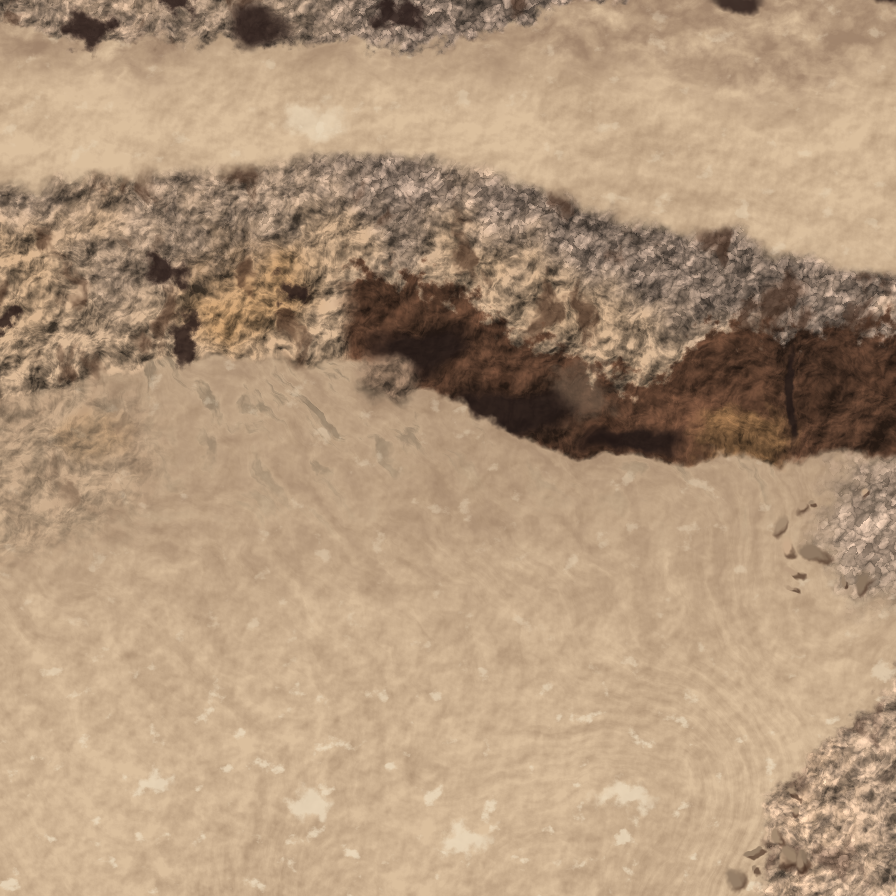
Give the GLSL for this texture, as a WebGL 1 fragment shader.

```glsl
precision highp float;
uniform vec2 u_resolution;

#define SAND vec3(0.71, 0.60, 0.485)
#define PALE_SAND vec3(0.84, 0.73, 0.60)
#define EARTH vec3(0.60, 0.49, 0.40)
#define ROCK vec3(0.64, 0.54, 0.44)
#define GRAVEL vec3(0.52, 0.45, 0.40)
#define OCHRE vec3(0.60, 0.45, 0.29)
#define SHADE vec3(0.28, 0.19, 0.14)
#define DEEP vec3(0.13, 0.09, 0.08)
#define CHALK vec3(0.93, 0.86, 0.75)
#define ROCK_SCALE 24.0
#define GRAVEL_SCALE 115.0
#define RAGGED 0.026

float hash(vec2 p) {
  vec3 q = fract(p.xyx * vec3(0.1031, 0.1030, 0.0973));
  q += dot(q, q.yzx + 33.33);
  return fract((q.x + q.y) * q.z);
}

float corner(vec2 cell, vec2 offset) {
  float a = 6.2832 * hash(cell);
  return dot(vec2(cos(a), sin(a)), offset);
}

float noise(vec2 p) {
  vec2 i = floor(p), f = fract(p), e = vec2(1, 0);
  vec2 s = f * f * (3.0 - 2.0 * f);
  float low = mix(corner(i, f), corner(i + e.xy, f - e.xy), s.x);
  float high = mix(corner(i + e.yx, f - e.yx), corner(i + e.xx, f - e.xx), s.x);
  return 1.5 * mix(low, high, s.y);
}

float fbm(vec2 p) {
  float sum = 0.0, amp = 0.5;
  for (int i = 0; i < 5; i++) {
    sum += amp * noise(p);
    p = mat2(1.6, 1.2, -1.2, 1.6) * p + 17.3;
    amp *= 0.52;
  }
  return sum;
}

// Distance to the nearest pebble centre, and its tone
vec2 pebbles(vec2 p) {
  vec2 best = vec2(9, 0);
  for (int k = 0; k < 9; k++) {
    vec2 c = floor(p) + vec2(mod(float(k), 3.0), floor(float(k) / 3.0)) - 1.0;
    float d = length(c + vec2(hash(c + 3.7), hash(c + 91.1)) - p);
    if (d < best.x) best = vec2(d, hash(c + 41.0));
  }
  return best;
}

float blob(vec2 p, float x, float y, float rx, float ry) {
  return 1.0 - smoothstep(0.5, 1.2, length((p - vec2(x, y)) / vec2(rx, ry)));
}

// Light gained by slopes that face the upper left
float relief(vec2 p) {
  return fbm(p) - fbm(p + vec2(-0.1, 0.15));
}

void main() {
  vec2 p = gl_FragCoord.xy / u_resolution;
  vec2 w = p + RAGGED * vec2(fbm(p * 17.0), fbm(p * 17.0 + 7.7));
  float broad = fbm(p * 5.0), fine = fbm(p * 60.0);
  vec2 torn = w + 0.022 * vec2(fine, fbm(p * 50.0 + 5.0));

  // Outlines of the cliff and its overhang
  float top = 0.795 + 0.03 * smoothstep(0.0, 0.4, w.x) - 0.25 * max(w.x - 0.46, 0.0);
  float foot = 0.55 + 0.05 * smoothstep(0.0, 0.2, w.x) - 0.11 * smoothstep(0.36, 0.68, w.x);
  float roof = 0.695 - 0.115 * smoothstep(0.42, 0.72, w.x) + 0.055 * smoothstep(0.73, 0.79, w.x);

  // Sandy ground: level streaks above, swirling tracks below
  float angle = -0.85 + 0.6 * noise(p * 4.0);
  vec2 along = vec2(cos(angle), sin(angle)), q = w - 0.5;
  float tracks = fbm(vec2(dot(q, along) * 16.0, dot(q, vec2(-along.y, along.x)) * 44.0));
  float upper = smoothstep(0.6, 0.75, p.y);
  float slope = smoothstep(0.2, 0.5, p.y) * (1.0 - upper);
  float streak = mix(tracks, fbm(w * vec2(13, 34)), upper);
  float light = 0.68 + 0.5 * broad + 0.5 * fine + 0.7 * streak - 0.25 * slope;
  light += 0.9 * relief(p * 40.0) + 0.2 * blob(p, 0.1, 0.86, 0.6, 0.06);
  vec3 col = mix(SAND, PALE_SAND, clamp(light, -0.4, 1.15));
  float worn = 0.35 * slope + 0.7 * smoothstep(0.88, 0.97, p.y + 0.08 * broad);
  col = mix(col, EARTH, clamp(worn * (0.7 - 1.2 * streak + fine), 0.0, 0.85));
  col *= 1.0 - 0.25 * slope * smoothstep(0.08, 0.4, tracks) * smoothstep(0.35, 0.58, p.y + 0.1 * broad);

  // Chalky flecks and larger pale patches
  float chalk = smoothstep(0.26, 0.5, fbm(p * vec2(32, 38) + 4.0));
  chalk *= 1.0 - 0.55 * smoothstep(0.16, 0.32, p.y);
  chalk += blob(torn, 0.34, 0.11, 0.02, 0.022) + blob(torn, 0.7, 0.107, 0.04, 0.015)
    + blob(torn, 0.52, 0.065, 0.028, 0.016) + blob(torn, 0.17, 0.125, 0.02, 0.015)
    + 0.7 * blob(torn, 0.355, 0.865, 0.035, 0.025);
  col = mix(col, CHALK, 0.75 * min(chalk, 1.0));

  // Broken rock and gravel
  float bump = relief(p * ROCK_SCALE) + 0.7 * relief(w * 55.0);
  vec2 pebble = pebbles(p * GRAVEL_SCALE + 1.5 * fine);
  vec3 gravel = GRAVEL * (0.72 + 0.6 * pebble.y) * (1.1 - 0.4 * smoothstep(0.25, 0.8, pebble.x));
  gravel *= 1.0 + 0.9 * bump + 0.5 * broad;
  float ochre = blob(w, 0.27, 0.68, 0.09, 0.07) + blob(w, 0.1, 0.515, 0.05, 0.03);
  vec3 rock = mix(ROCK, OCHRE, clamp(0.6 * ochre + 0.5 * broad, 0.0, 0.7));
  rock *= clamp(1.0 + 1.4 * bump + 0.4 * fine, 0.35, 1.35);
  float pit = smoothstep(0.14, 0.4, fbm(w * vec2(20, 13) + 30.0));
  float crest = 1.0 - smoothstep(0.03, 0.14, top - w.y + 0.2 * broad);
  rock = mix(rock, gravel, crest * mix(0.45, 0.85, smoothstep(0.3, 0.45, p.x)));
  rock = mix(rock, SHADE, 0.65 * pit);

  // Rock cover: cliff, left slope, upper outcrop, lower right heap
  float cliff = smoothstep(-0.008, 0.012, top - w.y) * smoothstep(-0.005, 0.005, w.y - foot);
  float ledge = 0.975 + 0.3 * max(w.x - 0.5, 0.0) - 0.03 * smoothstep(0.0, 0.08, w.x);
  float cover = max(cliff, smoothstep(0.0, 0.015, torn.y - ledge));
  col = mix(col, rock, max(cover, 0.5 * blob(w, 0.02, 0.49, 0.17, 0.12)));
  float heap = smoothstep(-0.006, 0.015, torn.x - 0.85 - 0.15 * smoothstep(0.08, 0.27, w.y));
  heap *= 1.0 - smoothstep(0.24, 0.28, w.y);
  col = mix(col, mix(rock, gravel, 0.4) * 1.15, heap);
  col = mix(col, gravel * 1.1, 0.7 * blob(torn, 0.995, 0.41, 0.085, 0.1));

  // Overhang shadow with faint rock faces inside
  float cave = cliff * smoothstep(-0.012, 0.012, roof + 0.05 * fine - w.y) * smoothstep(0.37, 0.4, w.x);
  vec3 inside = SHADE * clamp(1.1 + 1.2 * bump + 0.9 * broad, 0.5, 1.8);
  inside = mix(inside, EARTH * 0.75, 0.6 * blob(torn, 0.65, 0.56, 0.04, 0.035));
  inside = mix(inside, OCHRE * (0.8 + bump), 0.7 * blob(torn, 0.83, 0.51, 0.06, 0.04));
  float deep = blob(w, 0.47, 0.61, 0.055, 0.03) + blob(w, 0.57, 0.54, 0.08, 0.025)
    + blob(w, 0.71, 0.51, 0.06, 0.016) + blob(w, 0.885, 0.56, 0.007, 0.06);
  col = mix(col, mix(inside, DEEP, min(deep, 0.9)), 0.95 * cave);

  // Dark hollows in the sunlit rock
  float hollow = blob(torn, 0.185, 0.69, 0.03, 0.017) + blob(torn, 0.21, 0.625, 0.016, 0.038)
    + blob(torn, 0.01, 0.65, 0.02, 0.012) + blob(torn, 0.325, 0.68, 0.022, 0.015)
    + blob(w, 0.29, 0.975, 0.036, 0.028) + blob(torn, 0.45, 0.98, 0.036, 0.016)
    + blob(torn, 0.1, 0.97, 0.025, 0.025) + blob(torn, 0.2, 1.0, 0.02, 0.016)
    + blob(w, 0.82, 1.0, 0.035, 0.012) + blob(w, 0.99, 1.0, 0.03, 0.015);
  col = mix(col, DEEP * 1.3, 0.85 * min(hollow, 1.0));

  // Boulder at the cave mouth, loose stones on the right
  float lit = clamp(0.8 + bump + 9.0 * (p.y - 0.578), 0.4, 1.1);
  col = mix(col, EARTH * lit, blob(w, 0.432, 0.578, 0.036, 0.028));
  for (int i = 0; i < 20; i++) {
    float k = float(i), size = 0.004 + 0.007 * hash(vec2(k, 5));
    vec2 at = mix(vec2(0.865, 0.335), vec2(0.805, 0.025), mod(k, 2.0));
    at += vec2(0.11, 0.13) * vec2(hash(vec2(k, 2)), hash(vec2(k, 8)));
    col = mix(col, SHADE, 0.7 * blob(w, at.x + 0.003, at.y - 0.005, size, size));
    col = mix(col, ROCK * (0.85 + 0.4 * hash(vec2(k, 6))), blob(w, at.x, at.y, size, size));
  }
  gl_FragColor = vec4(col, 1);
}
```
